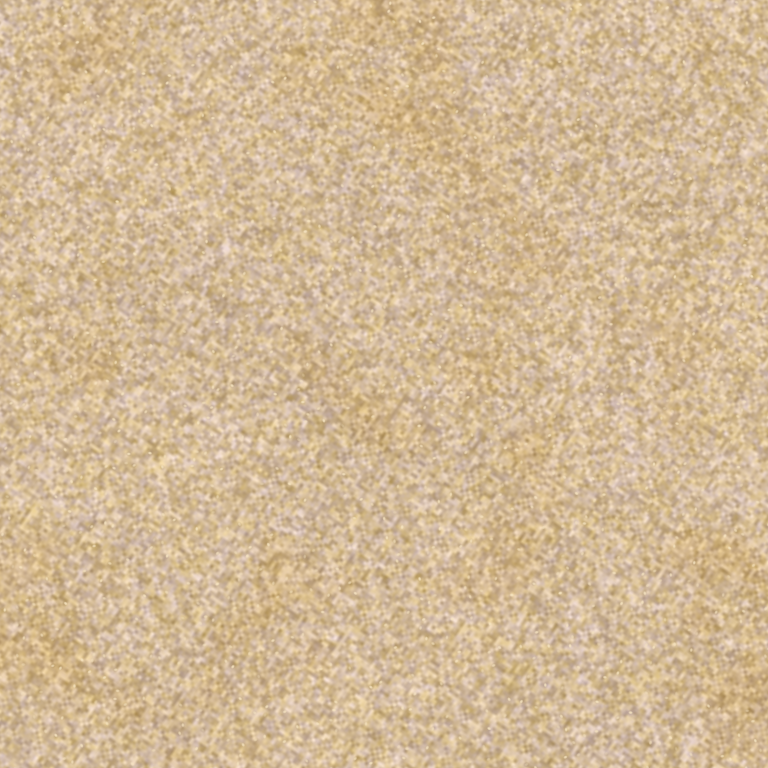
A WebGL 1 fragment shader for this texture:

```glsl
precision highp float;
// Fine sandstone: pale tan grains, faint ochre stains and sparse bright flecks.

#define GRAIN_SCALE 215.0
#define GRAIN_CONTRAST 0.135
#define TINT_SCALE 125.0
#define TINT_AMOUNT 0.95
#define STAIN_SCALE 8.0
#define STAIN_AMOUNT 0.50
#define FLECK_SCALE 85.0
#define FLECK_SHARE 0.16
#define FLECK_RADIUS 0.24
#define SAND_COLOR vec3(0.829, 0.733, 0.604)
#define OCHRE_COLOR vec3(0.805, 0.665, 0.435)
#define FLECK_COLOR vec3(0.965, 0.895, 0.755)

uniform vec2 u_resolution;

float hash(vec2 p) {
  vec3 q = fract(vec3(p.xyx) * 0.1031);
  q += dot(q, q.yzx + 33.33);
  return fract((q.x + q.y) * q.z);
}

// Smooth value noise from -1 to 1
float noise(vec2 p) {
  vec2 cell = floor(p);
  vec2 f = fract(p);
  f = f * f * (3.0 - 2.0 * f);
  float low = mix(hash(cell), hash(cell + vec2(1.0, 0.0)), f.x);
  float high = mix(hash(cell + vec2(0.0, 1.0)), hash(cell + vec2(1.0)), f.x);
  return 2.0 * mix(low, high, f.y) - 1.0;
}

vec2 rotate(vec2 p, float angle) {
  float c = cos(angle);
  float s = sin(angle);
  return vec2(c * p.x - s * p.y, s * p.x + c * p.y);
}

// Light and dark of the grains, in two sizes on turned grids
float grainLight(vec2 p) {
  float fine = noise(rotate(p, 0.6) * GRAIN_SCALE + 300.0);
  float coarse = noise(rotate(p, 1.1) * GRAIN_SCALE * 0.56 + 500.0);
  return 0.78 * fine + 0.42 * coarse;
}

// Broad soft stains, from 0 to 1
float stain(vec2 p) {
  float broad = noise(rotate(p, 0.4) * STAIN_SCALE + 41.0);
  float ragged = noise(rotate(p, 0.9) * STAIN_SCALE * 2.7 + 87.0);
  return smoothstep(0.05, 1.0, 0.7 * broad + 0.45 * ragged);
}

// Scattered bright grains, each an oval kept inside its own cell
float flecks(vec2 p) {
  vec2 grid = rotate(p, 0.35) * FLECK_SCALE + 200.0;
  vec2 cell = floor(grid);
  vec2 jitter = vec2(hash(cell + 17.0), hash(cell + 71.0)) - 0.5;
  vec2 offset = fract(grid) - 0.5 - 0.4 * jitter;
  offset = rotate(offset, 6.2832 * hash(cell + 131.0));
  offset.y *= 1.35;
  float present = step(1.0 - FLECK_SHARE, hash(cell + 211.0));
  float strength = mix(0.3, 0.85, hash(cell + 307.0));
  float shape = 1.0 - smoothstep(0.2 * FLECK_RADIUS, 1.25 * FLECK_RADIUS, length(offset));
  return present * strength * shape;
}

void main() {
  vec2 p = gl_FragCoord.xy / u_resolution.y;

  // Grain hue swings between ochre and a greyer pink
  float tint = noise(rotate(p, 0.25) * TINT_SCALE + 700.0);
  tint += 0.5 * noise(rotate(p, 0.8) * GRAIN_SCALE + 900.0);
  tint += 0.2 * noise(rotate(p, 1.3) * STAIN_SCALE * 3.0 + 150.0);
  vec3 tintShift = vec3(-0.004, -0.012, -0.085);

  vec3 color = SAND_COLOR + TINT_AMOUNT * tint * tintShift;
  color = mix(color, OCHRE_COLOR, STAIN_AMOUNT * stain(p));
  color += GRAIN_CONTRAST * grainLight(p) * vec3(0.95, 1.0, 1.05);
  color += 0.012 * noise(p * 5.0 + 60.0);
  color = mix(color, FLECK_COLOR, flecks(p));

  gl_FragColor = vec4(clamp(color, 0.0, 1.0), 1.0);
}
```
